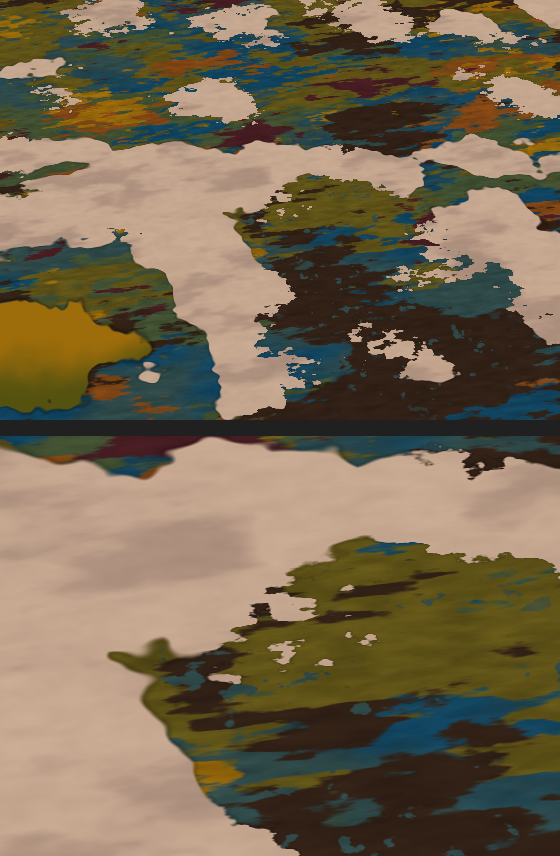
Top, the full canvas; bottom, a detail of the centre.
Give the GLSL for this texture, as a WebGL 1 fragment shader.

```glsl
precision highp float;
// Abstract acrylic painting seen at a low angle: streaky scraped colour layers,
// a pool of ochre, and thick ragged patches of warm white on top.
// Layers are thresholded stretched noise; the white is a warped distance field.
uniform vec2 u_resolution;

const vec3 WHITE = vec3(0.775, 0.655, 0.565);
const vec3 WHITE_THIN = vec3(0.62, 0.51, 0.45);
const vec3 OLIVE = vec3(0.37, 0.32, 0.09);
const vec3 BLUE = vec3(0.06, 0.26, 0.37);
const vec3 TEAL = vec3(0.18, 0.28, 0.28);
const vec3 UMBER = vec3(0.19, 0.125, 0.085);
const vec3 GREEN = vec3(0.25, 0.31, 0.19);
const vec3 OCHRE = vec3(0.58, 0.40, 0.04);
const vec3 RUST = vec3(0.50, 0.27, 0.08);
const vec3 MAROON = vec3(0.27, 0.11, 0.13);
const float TILT = 0.14;          // slope of the scraped streaks
const float PERSPECTIVE = 0.65;   // shrinking of features towards the top
const float LAYER_SOFT = 0.025;   // softness of the scraped layers
const float EDGE = 0.0035;        // softness of thick paint edges
const vec2 PATCH_CELL = vec2(0.50, 0.34);
const float PATCH_CHANCE = 0.75;

float hash(vec2 p) {
  return fract(sin(dot(p, vec2(127.1, 311.7))) * 43758.5);
}

float noise(vec2 p) {
  vec2 i = floor(p), f = fract(p);
  f = f * f * (3.0 - 2.0 * f);
  return mix(mix(hash(i), hash(i + vec2(1.0, 0.0)), f.x),
             mix(hash(i + vec2(0.0, 1.0)), hash(i + 1.0), f.x), f.y);
}

float fbm(vec2 p) {
  float sum = 0.0, amp = 0.533;
  for (int i = 0; i < 4; i++) {
    sum += amp * noise(p);
    p = p * 2.03 + 17.3;
    amp *= 0.5;
  }
  return sum;
}

mat2 rotation(float a) { return mat2(cos(a), -sin(a), sin(a), cos(a)); }

float bump(vec2 p, vec2 center, vec2 size) {
  vec2 r = (p - center) / size;
  return exp(-dot(r, r));
}

float ellipse(vec2 p, vec2 size) {
  return (length(p / size) - 1.0) * min(size.x, size.y);
}

float capsule(vec2 p, vec2 a, vec2 b, float radius) {
  vec2 ab = b - a;
  return length(p - a - ab * clamp(dot(p - a, ab) / dot(ab, ab), 0.0, 1.0)) - radius;
}

// Coverage of one scraped layer; a higher bias covers more
float scraped(vec2 q, float seed, float bias) {
  float broad = fbm(q * vec2(2.2, 6.0) + seed) - 0.5;
  float bristle = fbm(q * vec2(15.0, 60.0) + seed) - 0.5;
  return smoothstep(-LAYER_SOFT, LAYER_SOFT, broad + 0.38 * bristle + bias);
}

// Distance to flattened patches on a jittered grid
float patches(vec2 q) {
  vec2 cell = floor(q / PATCH_CELL);
  float d = 1.0;
  for (int j = -1; j <= 1; j++) {
    for (int i = -1; i <= 1; i++) {
      vec2 id = cell + vec2(float(i), float(j));
      vec2 jitter = vec2(hash(id + 3.1), hash(id + 8.7));
      vec2 center = (id + 0.25 + 0.5 * jitter) * PATCH_CELL;
      vec2 size = vec2(0.19, 0.095) * mix(0.55, 1.25, hash(id + 5.9));
      float blob = ellipse(rotation(-0.5 * jitter.x) * (q - center), size);
      d = min(d, hash(id + 1.7) < PATCH_CHANCE ? blob : 1.0);
    }
  }
  return d;
}

vec3 underpainting(vec2 p, vec2 q) {
  float dark = 0.34 * bump(p, vec2(0.72, 0.42), vec2(0.24, 0.14))
             + 0.28 * bump(p, vec2(0.98, 0.17), vec2(0.25, 0.16));
  vec3 col = mix(BLUE, TEAL, smoothstep(0.35, 0.65, fbm(q * vec2(3.0, 8.0) + 61.0)));
  col = mix(col, GREEN, scraped(q, 11.0, -0.04 + 0.12 * (p.y - 0.5)));
  col = mix(col, OLIVE, scraped(q, 23.0, -0.05 + 0.28 * (p.y - 0.5)
            + 0.2 * bump(p, vec2(0.95, 0.45), vec2(0.25, 0.12))));
  col = mix(col, RUST, scraped(q, 37.0, -0.27 + 0.12 * p.y));
  col = mix(col, OCHRE, scraped(q, 41.0, -0.29 + 0.13 * p.y));
  col = mix(col, MAROON, scraped(q, 53.0, -0.24
            + 0.2 * bump(p, vec2(0.65, 0.70), vec2(0.22, 0.07))));
  col = mix(col, UMBER, scraped(q, 71.0, -0.17 + dark));
  // Flecks of blue showing through the dark scraping
  float fleck = smoothstep(0.70, 0.76, fbm(q * vec2(32.0, 46.0) + 9.0));
  col = mix(col, TEAL, fleck * smoothstep(0.03, 0.2, dark));
  return col * (0.82 + 0.36 * fbm(q * vec2(25.0, 95.0)));
}

void main() {
  vec2 p = gl_FragCoord.xy / u_resolution.y;
  vec2 plane = vec2(p.x - 0.67, p.y) * (1.0 + PERSPECTIVE * p.y);
  vec2 q = rotation(TILT) * plane;
  vec3 col = underpainting(p, q);

  // Ochre pool, greener towards its lower side
  vec2 wobble = vec2(fbm(p * 8.0), fbm(p * 8.0 + 31.0)) - 0.5;
  float pool = ellipse(rotation(0.3) * (p - vec2(0.09, 0.16) + 0.16 * wobble), vec2(0.25, 0.125));
  vec3 poolColor = mix(OLIVE * vec3(0.9, 1.0, 0.7), OCHRE * 1.06,
                       smoothstep(0.05, 0.19, p.y + 0.12 * wobble.x - 0.15 * (p.x - 0.1)));
  col *= 1.0 - 0.3 * smoothstep(0.012, 0.0, pool);
  col = mix(col, poolColor, smoothstep(EDGE, -EDGE, pool));

  // White: broad palette-knife strokes joined with the scattered patches
  float clearing = bump(p, vec2(0.12, 0.18), vec2(0.28, 0.22))
                 + bump(p, vec2(0.76, 0.40), vec2(0.20, 0.12));
  float strokes = min(capsule(p, vec2(-0.1, 0.47), vec2(0.65, 0.60), 0.075),
                      capsule(p, vec2(0.40, 0.50), vec2(0.62, 0.09), 0.105));
  strokes = min(strokes, capsule(p, vec2(1.17, 0.46), vec2(1.40, 0.30), 0.115));
  float white = min(strokes, patches(plane) + 0.25 * clearing);
  float dryness = smoothstep(0.42, 0.62, noise(plane * 4.5 + 5.0));
  float bristles = fbm(q * vec2(22.0, 65.0) + 14.0) - 0.5;
  float grain = fbm(plane * vec2(42.0, 58.0)) - 0.5;
  white += 0.22 * (fbm(plane * vec2(5.0, 8.0) + 2.0) - 0.5)
         + dryness * (0.10 * bristles + 0.09 * grain);

  // Thin paint dulls the white; a faint shadow lifts its edge
  float thin = smoothstep(0.50, 0.72, fbm(q * vec2(5.0, 14.0) + 44.0) + 0.25 * bristles);
  vec3 whiteColor = mix(WHITE, WHITE_THIN, 0.65 * thin) * (1.0 + 0.07 * bristles + 0.04 * grain);
  col *= 1.0 - 0.2 * smoothstep(0.010, 0.0, white);
  col = mix(col, whiteColor, smoothstep(EDGE, -EDGE, white));
  gl_FragColor = vec4(col, 1.0);
}
```
